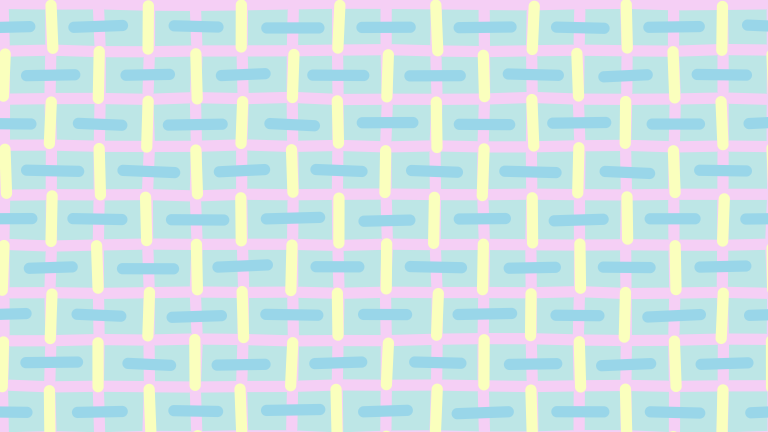
Give the GLSL for this pattern, as a Shadertoy shader.

```glsl
// Pastel basket weave: a 16 by 9 grid of pink strands on pale aqua, with
// round-capped dashes at alternating crossings, upright yellow and flat blue.
// Hashed offsets, tilts and lengths give every dash a hand-placed look.

float hash(vec2 p) {
    return fract(sin(dot(p, vec2(127.1, 311.7))) * 43758.5453);
}

float signedHash(vec2 p) {
    return hash(p) * 2.0 - 1.0;
}

// Sideways drift of one strand at position t along its length
float strandDrift(float line, float t, float seed) {
    float k = floor(t);
    float bend = mix(signedHash(vec2(line + seed, k)),
                     signedHash(vec2(line + seed, k + 1.0)), fract(t));
    return 0.035 * signedHash(vec2(line, seed)) + 0.025 * bend;
}

// Distance to a horizontal capsule centred on the origin
float capsule(vec2 p, float halfLength, float radius) {
    p.x -= clamp(p.x, -halfLength, halfLength);
    return length(p) - radius;
}

float coverage(float d, float pixel) {
    return clamp(0.5 - d / pixel, 0.0, 1.0);
}

void mainImage(out vec4 fragColor, in vec2 fragCoord) {
    // Grid units, nine cells high, rows counted from the top
    float pixel = 9.0 / iResolution.y;
    vec2 p = vec2(fragCoord.x, iResolution.y - fragCoord.y) * pixel - 0.07;

    vec3 aqua = vec3(0.74, 0.90, 0.90);
    vec3 pink = vec3(0.96, 0.81, 0.96);
    vec3 yellow = vec3(0.98, 1.00, 0.74);
    vec3 blue = vec3(0.60, 0.84, 0.915);

    // Pink strands in both directions
    vec2 line = floor(p + 0.5);
    vec2 drift = vec2(strandDrift(line.x, p.y, 17.0),
                      strandDrift(line.y, p.x, 53.0));
    vec2 offLine = abs(p - line - drift);
    float strands = min(offLine.x, offLine.y) - 0.117;
    vec3 color = mix(aqua, pink, coverage(strands, pixel));

    // Dashes sit on the columns, midway between the rows
    vec2 nearest = floor(p + vec2(0.5, 0.0));
    for (int j = -1; j <= 1; j++) {
        for (int i = -1; i <= 1; i++) {
            vec2 id = nearest + vec2(i, j);
            if (id.y < 0.0) continue;

            vec2 center = id + vec2(strandDrift(id.x, id.y + 0.5, 17.0), 0.5);
            center += 0.03 * vec2(signedHash(id + 3.1), signedHash(id + 7.7));
            vec2 q = p - center;

            bool upright = mod(id.x + id.y, 2.0) > 0.5;
            if (upright) q = q.yx;

            float tilt = 0.05 * signedHash(id + 11.3);
            q = mat2(cos(tilt), -sin(tilt), sin(tilt), cos(tilt)) * q;

            float halfLength = upright ? 0.46 + 0.03 * signedHash(id + 19.9)
                                       : 0.50 + 0.06 * signedHash(id + 23.3);
            float dash = capsule(q, halfLength, 0.117);
            color = mix(color, upright ? yellow : blue, coverage(dash, pixel));
        }
    }

    fragColor = vec4(color, 1.0);
}
```
